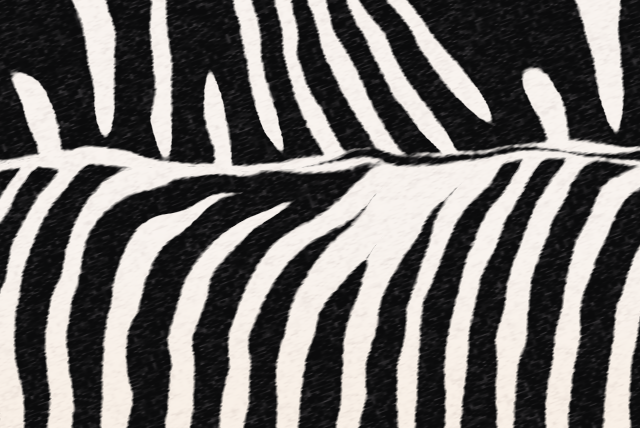
Give the GLSL for this texture, as a Shadertoy shader.

```glsl
const float TILE = 1.18;          // width of one hide repeat
const float STRIPES = 9.0;        // stripes in each repeat
const float SPINE_HEIGHT = 0.622;
const float BLACK_HALF = 0.275;   // half width of a stripe, in cycles
const float EDGE_SOFTNESS = 0.0045;
const float FUZZ = 0.006;
const float TAU = 6.2831853;
const vec3 BLACK_FUR = vec3(0.042, 0.043, 0.046);
const vec3 BLACK_SHEEN = vec3(0.25, 0.24, 0.25);
const vec3 WHITE_FUR = vec3(0.975, 0.955, 0.938);
const vec3 WHITE_SHADE = vec3(0.84, 0.80, 0.785);

float hash(vec2 p) {
    vec3 q = fract(p.xyx * vec3(0.1031, 0.1030, 0.0973));
    q += dot(q, q.yzx + 33.33);
    return fract((q.x + q.y) * q.z);
}

float noise(vec2 p) {
    vec2 i = floor(p), f = fract(p);
    f = f * f * (3.0 - 2.0 * f);
    return mix(mix(hash(i), hash(i + vec2(1, 0)), f.x),
               mix(hash(i + vec2(0, 1)), hash(i + vec2(1, 1)), f.x), f.y);
}

float smoothMin(float a, float b, float k) {
    float h = max(k - abs(a - b), 0.0) / k;
    return min(a, b) - 0.25 * h * h * k;
}

float stripeHash(float id, float seed) {
    return hash(vec2(mod(id, STRIPES) + 3.0, seed));
}

bool startsLate(float id, float seed) {
    return stripeHash(id, seed) > 0.76;
}

// Signed distance to black; d is the distance away from the spine
float stripes(float phase, float d, float width, float seed) {
    float slope = length(vec2(dFdx(phase), dFdy(phase))) * iResolution.y;
    slope = max(slope, 3.0);

    // Black stripe, sometimes starting as a wedge away from the spine
    float id = floor(phase);
    float across = abs(fract(phase) - 0.5);
    float halfWidth = width + 0.06 * (stripeHash(id, seed + 5.0) - 0.5);
    if (startsLate(id, seed)) {
        float start = mix(0.06, 0.24, stripeHash(id, seed + 9.0));
        float grown = (d - start) / 0.22;
        halfWidth *= grown > 0.0 ? sqrt(min(grown, 1.0)) : grown;
    }
    float black = (across - halfWidth) / slope;

    // White gap, closed near the spine by a rounded finger end
    float gap = floor(phase + 0.5);
    float side = fract(phase + 0.5) - 0.5;
    if (!startsLate(gap, seed) && !startsLate(gap - 1.0, seed)) {
        float close = mix(-0.13, 0.10, stripeHash(gap, seed + 13.0));
        float bulge = 1.6 * side * side;
        black = smoothMin(black, 0.6 * (d - close - bulge), 0.018);
        // Some gaps close again and leave a white island
        if (stripeHash(gap, seed + 17.0) > 0.83) {
            float far = max(close, 0.0) + 0.21;
            black = smoothMin(black, 0.6 * (far - bulge - d), 0.018);
        }
    }
    return black;
}

float hide(vec2 p) {
    // Slow bends and small lumps along the outlines
    vec2 q = p + 0.040 * (vec2(noise(p * 4.5), noise(p * 4.5 + 31.0)) - 0.5);
    q += 0.017 * (vec2(noise(p * 14.0 + 7.0), noise(p * 14.0 + 53.0)) - 0.5);
    float width = BLACK_HALF + 0.10 * (noise(p * 6.0 + 11.0) - 0.5);
    float frequency = STRIPES / TILE;
    float spine = SPINE_HEIGHT + 0.012 * sin(TAU * q.x / TILE + 1.0);
    float up = q.y - spine;

    // Upper stripes lean across the shoulder
    float lean = 0.36 - 0.32 * cos(TAU * (q.x - 0.36) / TILE);
    float upperPhase = frequency * (q.x + lean * max(up, -0.03));
    float upper = stripes(upperPhase, up, width, 2.0);

    // Lower stripes sweep from the spine and fall down the flank
    float sweep = 0.33 + 0.13 * cos(TAU * (q.x - 0.75) / TILE);
    float fall = max(-up, -0.03);
    float lowerPhase = frequency * (q.x - sweep * exp(-fall / 0.17));
    float lower = stripes(lowerPhase, -up, width, 41.0);

    // Pale ridge with tapered dark streaks
    float ridge = 0.004 + 0.024 * noise(vec2(q.x * 5.0, 3.0));
    float black = up > 0.0 ? upper : lower;
    black = -smoothMin(-black, abs(up) - ridge, 0.014);
    float streak = 0.026 * (noise(vec2(q.x * 4.5, 19.0)) - 0.45);
    float streakLine = abs(up - 0.008 * sin(q.x * 17.0)) - streak;
    return smoothMin(black, streakLine, 0.008);
}

void mainImage(out vec4 fragColor, in vec2 fragCoord) {
    vec2 p = fragCoord / iResolution.y;

    // Short slanted hairs
    vec2 hair = mat2(0.94, -0.34, 0.34, 0.94) * p;
    float fine = noise(hair * vec2(95.0, 250.0));
    float coarse = noise(hair * vec2(45.0, 100.0) + 70.0);
    float fuzz = FUZZ * (0.6 * fine + 0.4 * coarse - 0.5);

    float soft = max(EDGE_SOFTNESS, 0.8 / iResolution.y);
    float white = smoothstep(-soft, soft, hide(p) + fuzz);
    float sheen = pow(fine, 3.0) * (0.3 + 0.7 * coarse);
    vec3 dark = mix(BLACK_FUR, BLACK_SHEEN, sheen);
    vec3 pale = mix(WHITE_FUR, WHITE_SHADE, 0.5 * fine * fine * coarse);
    pale *= mix(vec3(1.0, 0.985, 0.965), vec3(1.0), smoothstep(0.0, 0.5, p.y));
    fragColor = vec4(mix(dark, pale, white), 1.0);
}
```
